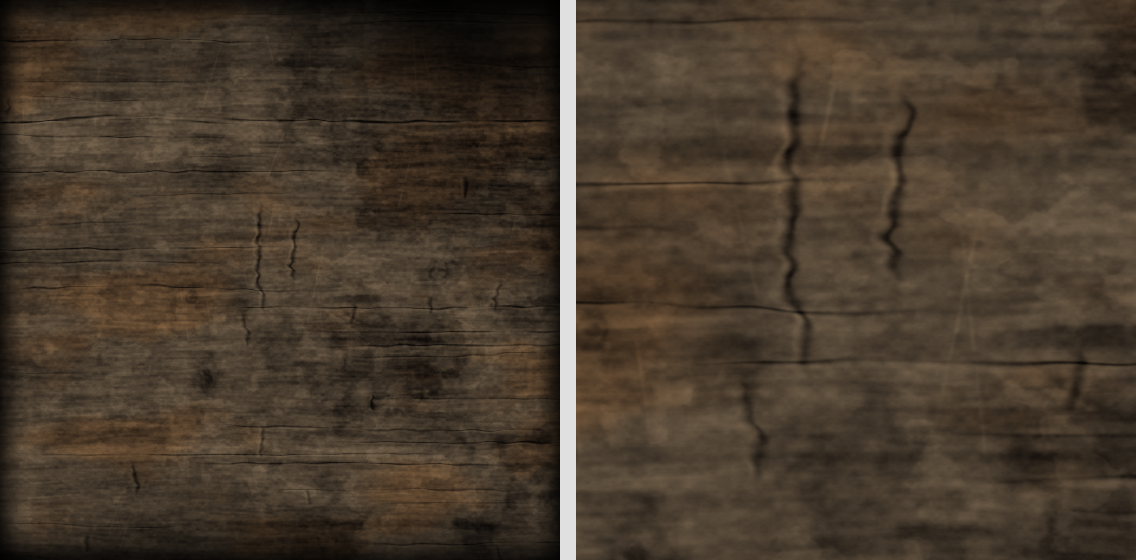
Left, the full canvas; right, a detail of the centre.
This texture is drawn by a three.js fragment shader. Its source:

```glsl
// Old, grimy timber: horizontal grain from stretched noise, darkened by stains,
// then cut by long cracks, upright gouges, pale scratches and knots.
// A single tone value is built up in layers, coloured, and shaded at the edges.

varying vec2 vUv;

const vec3 SHADOW = vec3(0.050, 0.038, 0.030);
const vec3 WORN = vec3(0.400, 0.337, 0.262);
const vec3 WARM_TINT = vec3(1.10, 0.98, 0.85);
const float BASE_TONE = 0.69;
const float GRAIN = 0.55;
const float FINE_GRAIN = 0.20;
const float SPECKLE = 0.38;
const float STAIN = 0.27;
const float CRACK_WIDTH = 0.0013;
const float GOUGE_WIDTH = 0.0042;
const int CRACKS = 30;
const int SCRATCHES = 26;
const int GOUGES = 12;

float hash(vec2 p) {
  vec3 q = fract(p.xyx * 0.1031);
  q += dot(q, q.yzx + 33.33);
  return fract((q.x + q.y) * q.z);
}

float noise(vec2 p) {
  vec2 i = floor(p), f = fract(p);
  f = f * f * (3.0 - 2.0 * f);
  return mix(mix(hash(i), hash(i + vec2(1.0, 0.0)), f.x),
             mix(hash(i + vec2(0.0, 1.0)), hash(i + 1.0), f.x), f.y);
}

float fbm(vec2 p) {
  float sum = 0.0, amp = 0.52;
  for (int i = 0; i < 5; i++) {
    sum += amp * noise(p);
    p = p * 2.03 + 17.3;
    amp *= 0.5;
  }
  return sum;
}

float bell(float x) { return exp(-x * x); }

// Wavering horizontal split: dark line with a pale lip below it
float crack(vec2 uv, vec2 centre, float halfLength, float width, float seed) {
  float bend = 0.016 * (noise(vec2(uv.x * 4.0, seed)) - 0.5)
             + 0.004 * (noise(vec2(uv.x * 32.0, seed + 5.0)) - 0.5);
  float d = uv.y - centre.y - bend;
  float w = width * (0.5 + noise(vec2(uv.x * 24.0, seed + 9.0)));
  float along = 1.0 - smoothstep(0.6, 1.0, abs(uv.x - centre.x) / halfLength);
  float broken = smoothstep(0.15, 0.6, noise(vec2(uv.x * 13.0, seed + 2.0)));
  return along * (0.25 + 0.75 * broken) * (0.13 * bell((d + 2.4 * w) / (1.3 * w)) - 0.5 * bell(d / w));
}

// Ragged upright cut, lit on its left edge
float gouge(vec2 uv, vec2 centre, float halfLength, float seed) {
  float x = uv.x - centre.x + 0.014 * (noise(vec2(uv.y * 30.0, seed)) - 0.5)
          + 0.006 * (noise(vec2(uv.y * 120.0, seed + 3.0)) - 0.5);
  float along = 1.0 - smoothstep(0.5, 1.0, abs(uv.y - centre.y) / halfLength);
  float w = GOUGE_WIDTH * (0.4 + 0.8 * noise(uv * 90.0 + seed));
  return along * (0.16 * bell((x + 2.0 * w) / w) - 0.48 * bell(x / w));
}

// Thin, slightly tilted pale line
float scratch(vec2 uv, vec2 centre, float halfLength, float tilt) {
  vec2 d = uv - centre;
  float along = 1.0 - smoothstep(0.3, 1.0, abs(d.y) / halfLength);
  return along * bell((d.x - tilt * d.y) / 0.0016) * noise(uv * 60.0);
}

float knot(vec2 uv, vec2 centre, vec2 radius) {
  float d = length((uv - centre) / radius) + 1.1 * (fbm(uv * 45.0) - 0.5);
  float rings = 0.5 + 0.5 * cos(d * 11.0);
  return (1.0 - smoothstep(0.3, 1.3, d)) * (0.18 * rings - 0.42);
}

// Stretched grain, broad bands and fine fibres
float woodTone(vec2 uv) {
  vec2 g = uv;
  g.y += 0.030 * (fbm(uv * vec2(2.5, 5.0)) - 0.5) + 0.004 * (noise(uv * vec2(9.0, 24.0)) - 0.5);
  float tone = BASE_TONE + 0.26 * (noise(g * vec2(1.3, 15.0)) - 0.5);
  tone += GRAIN * (fbm(g * vec2(5.0, 75.0)) - 0.5);
  tone += FINE_GRAIN * (noise(g * vec2(28.0, 250.0)) - 0.5);
  tone += SPECKLE * (fbm(uv * vec2(130.0, 180.0)) - 0.5);
  tone += 0.45 * (fbm(uv * vec2(13.0, 2.5) + 40.0) - 0.5);
  float paleBands = bell((g.y - 0.195) / 0.012) + 0.7 * bell((g.y - 0.768) / 0.006);
  return tone + 0.15 * paleBands * (0.4 + noise(uv * vec2(6.0, 40.0)));
}

// Ragged dark grime, heavier on the right, and small worn flakes
float wearTone(vec2 uv) {
  float rough = 0.28 * (fbm(uv * vec2(45.0, 60.0)) - 0.5);
  float grime = smoothstep(0.47, 0.60, fbm(uv * vec2(5.5, 6.0) + 7.0) + rough);
  grime *= mix(0.35, 1.0, smoothstep(0.25, 0.7, uv.x));
  float flakes = smoothstep(0.60, 0.68, fbm(uv * vec2(24.0, 32.0) + 90.0));
  return 0.15 * flakes - STAIN * grime;
}

float damageTone(vec2 uv) {
  float tone = crack(uv, vec2(0.5, 0.787), 0.9, 1.3 * CRACK_WIDTH, 71.0);
  for (int i = 0; i < CRACKS; i++) {
    float k = float(i), r = hash(vec2(k, 3.0));
    vec2 centre = vec2(hash(vec2(k, 1.0)), (k + hash(vec2(k, 2.0))) / float(CRACKS));
    tone += (0.35 + 0.65 * r) * crack(uv, centre, 0.08 + 0.42 * r, CRACK_WIDTH, k * 3.7);
  }
  for (int i = 0; i < SCRATCHES; i++) {
    float k = float(i), r = hash(vec2(k, 13.0));
    vec2 centre = vec2(hash(vec2(k, 11.0)), hash(vec2(k, 12.0)));
    tone += 0.17 * scratch(uv, centre, 0.03 + 0.10 * r, 0.7 * (hash(vec2(k, 14.0)) - 0.4));
  }
  for (int i = 0; i < GOUGES; i++) {
    float k = float(i);
    vec2 centre = vec2(hash(vec2(k, 21.0)), hash(vec2(k, 22.0)));
    tone += 0.7 * gouge(uv, centre, 0.012 + 0.025 * hash(vec2(k, 23.0)), k * 5.1);
  }
  tone += gouge(uv, vec2(0.465, 0.54), 0.115, 80.0) + gouge(uv, vec2(0.525, 0.555), 0.065, 95.0);
  tone += knot(uv, vec2(0.37, 0.335), vec2(0.026, 0.036)) + knot(uv, vec2(0.345, 0.47), vec2(0.014));
  return tone + knot(uv, vec2(0.785, 0.51), vec2(0.040, 0.026));
}

// Dark rim, dim top and bottom, and a deep shadow at the upper right
float edgeLight(vec2 uv) {
  vec2 rim = min(uv, 1.0 - uv) + 0.012 * (fbm(uv * 9.0) - 0.5);
  float light = smoothstep(-0.025, 0.055, rim.x) * smoothstep(-0.03, 0.06, rim.y);
  light *= 1.0 - 0.27 * smoothstep(0.76, 1.0, uv.y);
  light *= 1.0 - 0.25 * (1.0 - smoothstep(0.0, 0.2, uv.y));
  float corner = length((uv - vec2(0.87, 1.0)) * vec2(0.8, 1.5)) + 0.12 * (fbm(uv * 7.0) - 0.5);
  return light * (1.0 - 0.72 * (1.0 - smoothstep(0.05, 0.38, corner)));
}

void main() {
  float tone = woodTone(vUv) + wearTone(vUv) + damageTone(vUv);
  vec3 colour = mix(SHADOW, WORN, clamp(tone, 0.0, 1.15));
  float warmth = smoothstep(0.42, 0.66, fbm(vUv * vec2(4.0, 9.0) + 60.0));
  colour *= mix(vec3(1.0), WARM_TINT, warmth);
  gl_FragColor = vec4(colour * edgeLight(vUv), 1.0);
}
```
